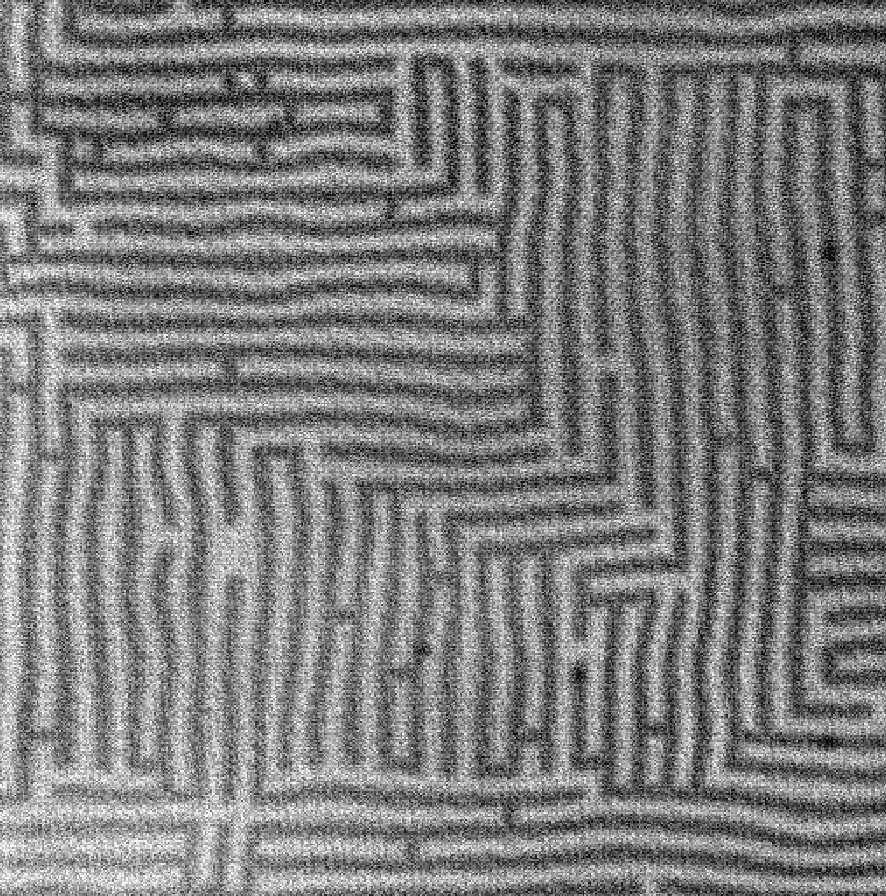
Write a WebGL 1 fragment shader that draws this texture.

```glsl
precision highp float;
// Grainy micrograph of a labyrinth of upright and level stripes.
// Each lattice cell runs level or upright; dark walls between cells give
// the stripes, warped by slow noise, then lit unevenly and covered in grain.

uniform vec2 u_resolution;

const float CELLS = 28.0;   // stripes per canvas height
const float GRAINS = 512.0; // grains per canvas height
const float TAU = 6.2831853;

float hash(vec2 p) {
  return fract(sin(dot(p, vec2(127.1, 311.7))) * 43758.5453);
}

float noise(vec2 p) {
  vec2 i = floor(p);
  vec2 f = fract(p);
  f = f * f * (3.0 - 2.0 * f);
  float low = mix(hash(i), hash(i + vec2(1.0, 0.0)), f.x);
  float high = mix(hash(i + vec2(0.0, 1.0)), hash(i + vec2(1.0)), f.x);
  return mix(low, high, f.y);
}

float blob(vec2 p, vec2 center, vec2 size) {
  vec2 d = (p - center) / size;
  return exp(-dot(d, d));
}

// 1 where the stripes run level, 0 where they run upright
float levelness(vec2 cell) {
  vec2 p = (cell + 0.5) / CELLS;
  float topBand = p.y - 0.93;
  float bottomBand = 0.125 - p.y;
  float wedge = min(0.91 - 0.55 * p.y - p.x, p.y - 0.62 + 0.38 * p.x);
  wedge = min(wedge, p.x - 0.035);
  float rightCorner = max(min(p.x - 0.9, 0.48 - p.y), p.x - p.y - 0.645);
  float field = max(max(topBand, bottomBand), max(wedge, rightCorner));
  float ragged = 0.07 * (noise(cell * 0.45 + 3.7) - 0.5);
  float stray = 0.13 * step(0.975, hash(floor(cell / 2.0) + 61.0));
  return step(0.0, field + ragged + stray * sign(-field));
}

// Walls are likely when both cells ask for one, rare when neither does
float wallPresence(float demand, float chance) {
  float likelihood = demand > 1.5 ? 0.975 : (demand > 0.5 ? 0.58 : 0.035);
  return step(chance, likelihood);
}

float segmentDistance(vec2 p, vec2 axis) {
  return length(p - axis * clamp(dot(p, axis), 0.0, 1.0));
}

// Distance to the closest wall, in cells
float wallDistance(vec2 p) {
  vec2 home = floor(p);
  float nearest = 0.5;
  for (int j = -1; j <= 1; j++) {
    for (int i = -1; i <= 1; i++) {
      vec2 cell = home + vec2(float(i), float(j));
      float here = levelness(cell);
      float left = levelness(cell - vec2(1.0, 0.0));
      float below = levelness(cell - vec2(0.0, 1.0));
      float side = wallPresence(2.0 - here - left, hash(cell + 11.3));
      float base = wallPresence(here + below, hash(cell + 47.9));
      float sideGap = segmentDistance(p - cell, vec2(0.0, 1.0));
      float baseGap = segmentDistance(p - cell, vec2(1.0, 0.0));
      nearest = min(nearest, mix(0.5, sideGap, side));
      nearest = min(nearest, mix(0.5, baseGap, base));
    }
  }
  return nearest;
}

vec2 warp(vec2 p) {
  vec2 slow = vec2(noise(p * 5.0 + 2.1), noise(p * 5.0 + 31.4)) - 0.5;
  vec2 quick = vec2(noise(p * 13.0 + 8.6), noise(p * 13.0 + 53.2)) - 0.5;
  return p + 0.026 * slow + 0.013 * quick;
}

float illumination(vec2 p) {
  float light = 0.5 + 0.12 * (0.5 - p.x) + 0.07 * (0.5 - p.y);
  light += 0.09 * exp(-p.x / 0.03);
  light += 0.09 * blob(p, vec2(0.1, 0.04), vec2(0.3, 0.1));
  light -= 0.11 * blob(p, vec2(0.17, 0.87), vec2(0.17, 0.07));
  return light + 0.1 * (noise(p * 6.0 + 19.0) - 0.5);
}

// A few small dark pits scattered over the surface
float pits(vec2 p) {
  float dark = 0.0;
  for (int i = 0; i < 5; i++) {
    float id = float(i);
    vec2 center = vec2(hash(vec2(id, 4.2)), hash(vec2(id, 9.6)));
    dark += blob(p, center, vec2(0.01, 0.008));
  }
  return dark;
}

// Sum of three even spreads, close to a bell curve of deviation 0.5
float grain(vec2 p) {
  vec2 q = floor(p * GRAINS);
  return hash(q) + hash(q + 17.31) + hash(q + 141.73) - 1.5;
}

void main() {
  vec2 p = gl_FragCoord.xy / u_resolution.y;
  float stripe = -cos(TAU * wallDistance(warp(p) * CELLS));
  float contrast = mix(0.13, 0.22, noise(p * 4.0 + 7.0));
  contrast *= 1.0 - 0.45 * blob(p, vec2(0.1, 0.04), vec2(0.3, 0.1));
  contrast *= 1.0 - 0.3 * blob(p, vec2(0.76, 0.6), vec2(0.2, 0.25));
  float tone = illumination(p) + contrast * stripe - 0.3 * pits(p);
  tone += 0.28 * grain(p);
  gl_FragColor = vec4(vec3(clamp(tone, 0.04, 0.97)), 1.0);
}
```
